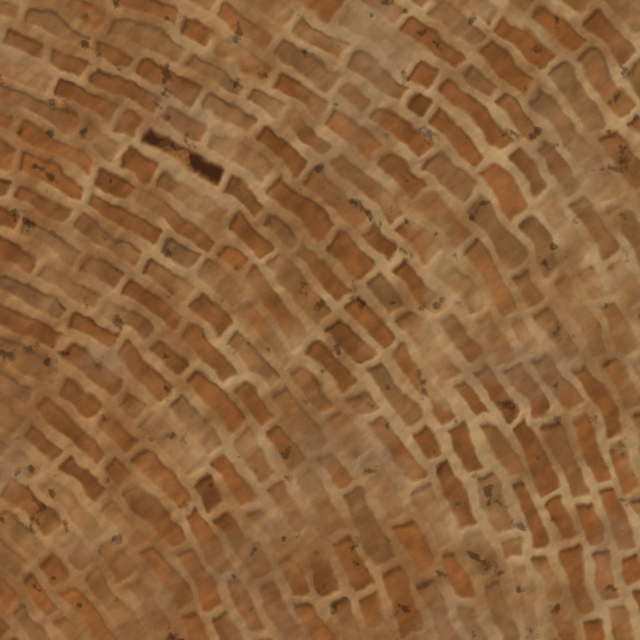
Write a Shadertoy shader that draws this texture.

```glsl
#define CENTER vec2(-0.34, -0.26)
#define COURSE 0.046
#define BRICK_LENGTH 0.104
#define HALF_THICKNESS 0.0152
#define HALF_JOINT 0.0065
#define ROUGHNESS 0.024
#define SOFTNESS 0.0042
#define SHADOW_OFFSET vec2(-0.0025, 0.0065)
#define HOLE_SHARE 0.012

struct Brick {
    float dist;
    vec2 id;
};

float hash(vec2 p) {
    return fract(sin(dot(p, vec2(127.1, 311.7))) * 43758.5453);
}

float noise(vec2 p) {
    vec2 i = floor(p), f = fract(p);
    f = f * f * (3.0 - 2.0 * f);
    return mix(mix(hash(i), hash(i + vec2(1, 0)), f.x),
               mix(hash(i + vec2(0, 1)), hash(i + vec2(1, 1)), f.x), f.y);
}

float fbm(vec2 p) {
    float sum = 0.0, amp = 0.516;
    for (int i = 0; i < 5; i++) {
        sum += amp * noise(p);
        p = mat2(1.6, 1.2, -1.2, 1.6) * p + 5.3;
        amp *= 0.5;
    }
    return sum;
}

// Position of a joint along its course, in brick lengths
float joint(float row, float cell) {
    return cell + 0.68 * hash(vec2(cell, row * 1.7 + 3.0));
}

// Signed distance to the brick of the arched course under p
Brick brickAt(vec2 p) {
    vec2 d = p - CENTER;
    float r = length(d) / COURSE + 0.6 * noise(p * 4.0) + 0.25 * noise(p * 11.0);
    float row = floor(r);
    float along = atan(d.y, d.x) * (row + 0.5) * COURSE / BRICK_LENGTH + 9.0 * hash(vec2(row, 7.0));
    float cell = floor(along);
    if (along < joint(row, cell)) cell -= 1.0;
    float start = joint(row, cell), end = joint(row, cell + 1.0);
    vec2 id = vec2(cell, row);

    vec2 q = vec2((along - 0.5 * (start + end)) * BRICK_LENGTH, (r - row - 0.5) * COURSE);
    q.y += q.x * 0.12 * (hash(id + 4.0) - 0.5);
    vec2 halfSize = vec2(0.5 * (end - start) * BRICK_LENGTH - HALF_JOINT,
                         HALF_THICKNESS * mix(0.78, 1.12, hash(id + 9.0)));
    float corner = 0.005;
    vec2 e = abs(q) - halfSize + corner;
    return Brick(length(max(e, 0.0)) + min(max(e.x, e.y), 0.0) - corner, id);
}

void mainImage(out vec4 fragColor, in vec2 fragCoord) {
    vec2 uv = fragCoord / iResolution.y;
    vec2 p = uv + ROUGHNESS * (vec2(fbm(uv * 24.0), fbm(uv * 24.0 + 17.0)) - 0.5);
    Brick brick = brickAt(p);
    float above = brickAt(p + SHADOW_OFFSET).dist;
    float below = brickAt(p - SHADOW_OFFSET).dist;
    float tone = hash(brick.id + 21.0);

    // Mortar smeared over part of the bricks
    float smear = smoothstep(0.46, 0.72, 0.72 * fbm(uv * 13.0 + 31.0) + 0.28 * hash(brick.id + 2.0));
    float inside = smoothstep(SOFTNESS, -SOFTNESS, brick.dist);
    float face = inside * (1.0 - 0.75 * smear);

    // Mortar: pale sand, redder to the lower left
    vec3 mortar = mix(vec3(0.55, 0.40, 0.25), vec3(0.66, 0.53, 0.37),
                      smoothstep(0.28, 0.72, fbm(uv * 17.0 + 50.0)));
    float warmth = smoothstep(1.0, 0.1, uv.x + 0.4 * uv.y + 0.8 * (fbm(uv * 5.0) - 0.5));
    mortar *= mix(vec3(1.0), vec3(0.95, 0.88, 0.82), warmth);

    // Clay: one tone for each brick, with mottling
    vec3 clay = mix(vec3(0.46, 0.285, 0.15), vec3(0.53, 0.325, 0.17), tone);
    clay = mix(clay, vec3(0.50, 0.36, 0.225), 0.8 * smoothstep(0.55, 0.9, hash(brick.id + 33.0)));
    clay *= 0.84 + 0.36 * fbm(uv * 28.0 + 80.0);

    vec3 color = mix(mortar, clay, face);

    // Shadow under the upper rims and light on the lower rims
    float shadow = face * smoothstep(-SOFTNESS, SOFTNESS, above);
    float rim = (1.0 - inside) * smoothstep(SOFTNESS, -SOFTNESS, above);
    float underside = (1.0 - inside) * smoothstep(SOFTNESS, -SOFTNESS, below);
    color *= 1.0 - 0.27 * shadow * fbm(uv * 15.0 + 12.0) * 1.6;
    color *= 1.0 + 0.07 * rim - 0.04 * underside;

    // Greyish weathering, streaked grain and small pits
    float weathered = smoothstep(0.56, 0.75, fbm(uv * 7.0 + 64.0));
    color = mix(color, vec3(0.55, 0.43, 0.32), 0.45 * weathered);
    vec2 streak = vec2(dot(uv, vec2(0.75, 0.66)), dot(uv, vec2(-0.66, 0.75)));
    color *= 1.0 + 0.30 * (fbm(streak * vec2(45.0, 90.0)) - 0.5);
    color *= 1.0 - 0.35 * smoothstep(0.68, 0.82, fbm(uv * 38.0 + 140.0));

    // A few missing bricks
    float missing = step(1.0 - HOLE_SHARE, hash(brick.id + 57.0));
    float hole = missing * smoothstep(0.0, -0.008, brick.dist) * smoothstep(0.38, 0.52, fbm(uv * 22.0 + 9.0));
    color = mix(color, vec3(0.20, 0.12, 0.06), 0.85 * hole);

    fragColor = vec4(color, 1.0);
}
```
